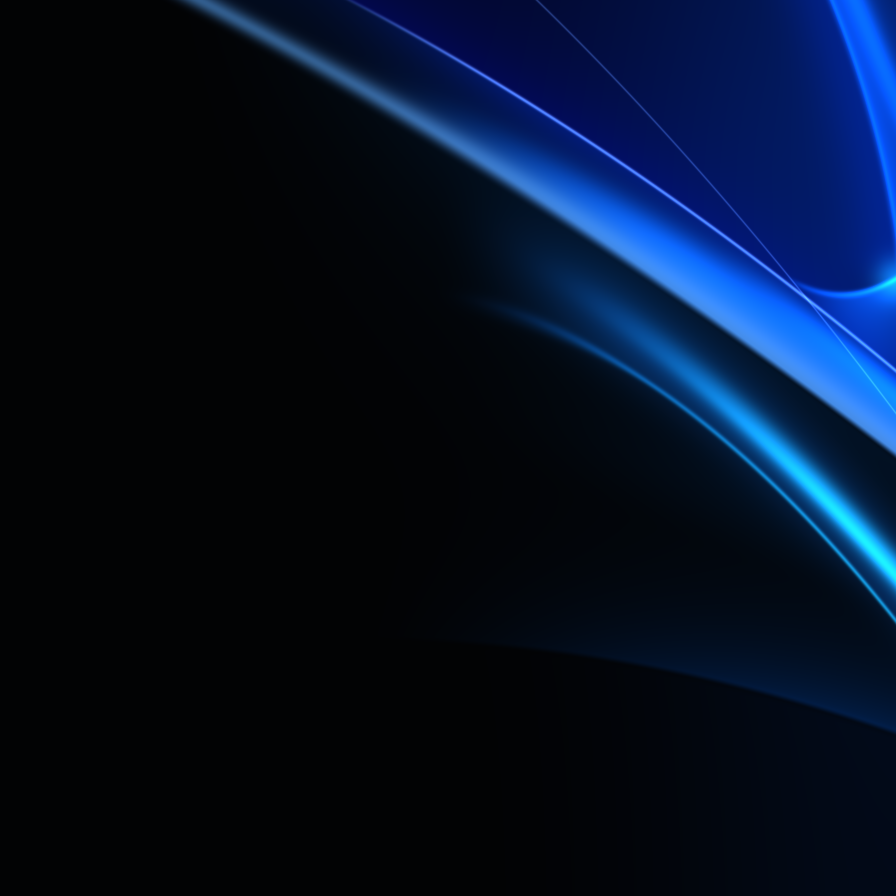
A Shadertoy shader for this background:

```glsl
#define BASE     vec3(0.008, 0.010, 0.014)
#define NAVY     vec3(0.000, 0.055, 0.120)
#define ROYAL    vec3(0.000, 0.075, 0.420)
#define AZURE    vec3(0.030, 0.380, 0.860)
#define STEEL    vec3(0.250, 0.440, 0.620)
#define CYAN     vec3(0.080, 0.620, 0.800)
#define RIM      vec3(0.320, 0.460, 0.700)
#define HAIR     0.0016
#define EDGE     0.0025

// Falling parabola through start, with a slope and a bend
float arc(float x, vec2 start, float slope, float bend) {
    float t = x - start.x;
    return start.y - t * (slope + bend * t);
}

float glow(float d, float width) {
    float q = d / width;
    return exp(-q * q);
}

// Light that begins at an edge and fades on its positive side
float sheet(float d, float soft, float fade) {
    return smoothstep(-soft, soft, d) * exp(-max(d, 0.0) / fade);
}

// Deep blue space and the glowing petal above the main rim
vec3 upperField(vec2 p, float rimDist) {
    float drop = 1.0 - p.y;
    vec3 col = mix(vec3(0.0, 0.025, 0.19), vec3(0.0, 0.10, 0.38), smoothstep(0.5, 1.0, p.x));
    col *= 0.75 + 0.25 * smoothstep(0.0, 0.45, drop + 0.3 * p.x);
    col += vec3(0.0, 0.0, 0.14) * exp(-rimDist / 0.06);

    // Petal side: sharp outer edge, inner streak
    float side = p.x - (0.927 + 0.41 * drop - 0.5 * drop * drop);
    float streak = p.x - (0.955 + 0.42 * drop);
    float aboveHook = smoothstep(0.67, 0.72, p.y);
    col += AZURE * aboveHook * (0.55 * sheet(side, EDGE, 0.035) + 0.35 * glow(side, 0.004));
    col += AZURE * aboveHook * 0.55 * glow(streak, 0.014);
    col += ROYAL * 0.4 * aboveHook * glow(side, 0.05);

    // Petal base: thin hook, bright corner and light spilling below
    float bow = (p.x - 0.94) / 0.06;
    float hook = p.y - (0.671 + 0.018 * bow * bow);
    float reach = smoothstep(0.87, 0.99, p.x);
    col += AZURE * (0.25 + 0.75 * reach) * smoothstep(0.87, 0.90, p.x) * glow(hook, 0.0035);
    col += AZURE * 0.65 * reach * sheet(-hook, 0.006, 0.07);
    col += CYAN * 0.6 * glow(length(p - vec2(1.0, 0.688)), 0.022);
    return col;
}

// Broad ribbon between its lower edge and the main rim
vec3 ribbon(float x, float d, float rimDist) {
    float grow = smoothstep(0.25, 0.95, x);
    float soft = mix(0.014, 0.005, grow);
    float body = smoothstep(-soft, soft, d);
    float pale = body * glow(d - 0.008, mix(0.014, 0.032, grow));
    float blue = body * glow(d - mix(0.025, 0.055, grow), mix(0.020, 0.032, grow));
    float deep = body * exp(rimDist / 0.07);
    vec3 col = STEEL * pale * mix(0.8, 1.05, grow);
    col += AZURE * blue * smoothstep(0.38, 0.80, x) * 0.85;
    col += ROYAL * deep * mix(0.25, 1.0, smoothstep(0.3, 0.65, x));
    col += AZURE * 0.5 * smoothstep(0.78, 1.0, x) * glow(rimDist + 0.025, 0.018);
    return col + NAVY * 0.4 * body;
}

// Dim folds and cyan strands below the ribbon
vec3 lowerField(vec2 p, float ribbonDist) {
    float below = 1.0 - smoothstep(-0.01, 0.01, ribbonDist);
    vec3 col = NAVY * below * exp(min(ribbonDist, 0.0) / 0.13) * smoothstep(0.15, 0.7, p.x);

    // Strand pair: soft upper streak and a crisp lower edge
    float strand = p.y - arc(p.x, vec2(0.612, 0.694), 0.585, 0.697);
    float wisp = p.y - arc(p.x, vec2(0.69, 0.594), 0.594, 1.07);
    float bright = smoothstep(0.55, 0.98, p.x);
    float appear = smoothstep(0.48, 0.72, p.x);
    col += mix(AZURE * 0.6, CYAN, bright) * glow(strand, 0.021) * bright;
    col += AZURE * 0.28 * appear * glow(strand, 0.055);
    col += CYAN * 0.35 * bright * bright * glow(strand + 0.008, 0.010);
    float crisp = mix(0.011, 0.0035, smoothstep(0.52, 0.74, p.x));
    col += mix(AZURE * 0.5, CYAN, bright) * 0.75 * appear * glow(wisp, crisp);
    col += AZURE * 0.17 * appear * sheet(wisp, 0.005, 0.05);

    // Blue haze under the strands, ending in a soft diagonal
    float haze = p.y - (0.478 - 0.38 * (p.x - 0.625));
    float underWisp = 1.0 - smoothstep(-0.01, 0.01, wisp);
    col += NAVY * 0.65 * underWisp * smoothstep(-0.03, 0.06, haze)
         * smoothstep(0.48, 0.95, p.x) * exp(-max(haze, 0.0) / 0.2);

    // Lowest fold and the faint light beneath it
    float fold = p.y - arc(p.x, vec2(0.39, 0.288), 0.0, 0.285);
    float right = smoothstep(0.38, 1.0, p.x);
    col += vec3(0.0, 0.10, 0.25) * right * sheet(fold, 0.004, 0.07);
    col += vec3(0.0, 0.025, 0.075) * right * right * (1.0 - smoothstep(-0.01, 0.01, fold));
    return col;
}

void mainImage(out vec4 fragColor, in vec2 fragCoord) {
    vec2 p = fragCoord / iResolution.xy;
    float rimDist = p.y - arc(p.x, vec2(0.39, 1.0), 0.523, 0.255);
    float ribbonDist = p.y - arc(p.x, vec2(0.202, 1.0), 0.508, 0.162);
    float hairDist = p.y - arc(p.x, vec2(0.599, 1.0), 0.97, 0.45);

    // Layers divided by the main rim
    vec3 inner = ribbon(p.x, ribbonDist, min(rimDist, 0.0)) + lowerField(p, ribbonDist);
    vec3 outer = upperField(p, max(rimDist, 0.0));
    vec3 col = BASE + mix(inner, outer, smoothstep(-EDGE, EDGE, rimDist));

    // Fine lines on top
    col += RIM * glow(rimDist, HAIR * 1.4) * smoothstep(0.3, 0.6, p.x);
    col += RIM * 0.4 * glow(hairDist, HAIR);
    fragColor = vec4(min(col, 1.0), 1.0);
}
```
